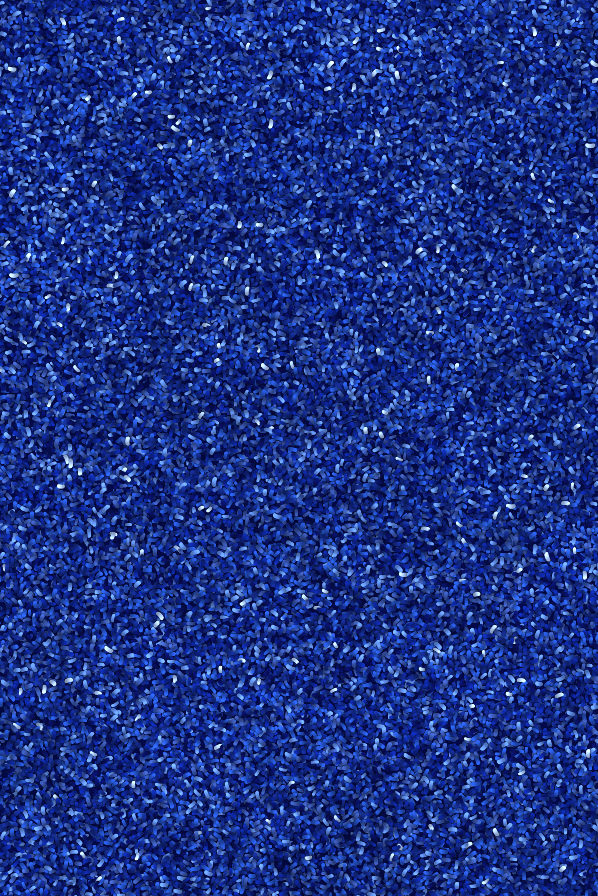
Give the GLSL for this texture, as a Shadertoy shader.

```glsl
const vec3 GAP    = vec3(0.015, 0.035, 0.28);
const vec3 DEEP   = vec3(0.03, 0.06, 0.35);
const vec3 NAVY   = vec3(0.07, 0.15, 0.50);
const vec3 ROYAL  = vec3(0.05, 0.14, 0.57);
const vec3 DUSTY  = vec3(0.21, 0.32, 0.65);
const vec3 BRIGHT = vec3(0.14, 0.31, 0.76);
const vec3 PALE   = vec3(0.37, 0.55, 0.90);
const vec3 GLINT  = vec3(0.68, 0.80, 0.98);

const float ROWS = 126.0;   // fibre cells along the canvas height
const int LAYERS = 3;

vec3 hash3(vec2 p, float seed) {
    vec3 q = fract(vec3(p.xyx + seed * 17.37) * vec3(0.1031, 0.1030, 0.0973));
    q += dot(q, q.yxz + 33.33);
    return fract((q.xxy + q.yzz) * q.zyx);
}

float valueNoise(vec2 p, float seed) {
    vec2 cell = floor(p);
    vec2 f = fract(p);
    f = f * f * (3.0 - 2.0 * f);
    float low = mix(hash3(cell, seed).x, hash3(cell + vec2(1, 0), seed).x, f.x);
    float high = mix(hash3(cell + vec2(0, 1), seed).x, hash3(cell + vec2(1, 1), seed).x, f.x);
    return mix(low, high, f.y);
}

mat2 rotation(float angle) {
    float c = cos(angle), s = sin(angle);
    return mat2(c, s, -s, c);
}

float capsule(vec2 p, float halfLength, float radius) {
    p.x -= clamp(p.x, -halfLength, halfLength);
    return length(p) - radius;
}

// Dye tone for a rank from 0 (dark) to 1 (light)
vec3 fibreColor(float rank) {
    vec3 color = DEEP;
    color = mix(color, NAVY, step(0.10, rank));
    color = mix(color, ROYAL, step(0.35, rank));
    color = mix(color, DUSTY, step(0.52, rank));
    color = mix(color, BRIGHT, step(0.66, rank));
    color = mix(color, PALE, step(0.88, rank));
    return mix(color, GLINT, step(0.982, rank));
}

// Lay one layer of short, randomly turned fibres over the pile below
vec3 layFibres(vec3 pile, vec2 p, float seed, float rankScale, float blur) {
    vec2 home = floor(p);
    for (int y = -1; y <= 1; y++) {
        for (int x = -1; x <= 1; x++) {
            vec2 cell = home + vec2(x, y);
            vec3 place = hash3(cell, seed);
            vec3 look = hash3(cell, seed + 5.0);
            vec2 center = cell + 0.5 + 0.8 * (place.xy - 0.5);
            vec2 q = rotation(place.z * 6.2832) * (p - center);

            float halfLength = mix(0.20, 0.40, look.y);
            float radius = mix(0.20, 0.31, look.z);
            q.y += 0.5 * q.x * q.x * (look.x - 0.5);
            float d = capsule(q, halfLength, radius);

            float shadow = 1.0 - smoothstep(0.0, 0.22, d);
            float cover = 1.0 - smoothstep(-blur, blur, d);
            float sheen = 1.0 + 0.22 * clamp(q.x / halfLength, -1.0, 1.0);
            vec3 fibre = fibreColor(look.x * rankScale) * sheen;
            pile = mix(pile * (1.0 - 0.22 * shadow), fibre, cover);
        }
    }
    return pile;
}

void mainImage(out vec4 fragColor, in vec2 fragCoord) {
    vec2 uv = fragCoord / iResolution.y;
    float blur = max(0.5 * ROWS / iResolution.y, 0.05);

    // Stacked fibres, lighter toward the top of the pile
    vec3 color = GAP;
    for (int i = 0; i < LAYERS; i++) {
        float layer = float(i);
        vec2 p = rotation(0.4 + 0.9 * layer) * uv * ROWS + 200.0 + 31.7 * layer;
        color = layFibres(color, p, layer + 1.0, 0.90 + 0.05 * layer, blur);
    }

    // Faint unevenness of the pile: small clumps and broad patches
    float clumps = valueNoise(uv * 45.0, 11.0) - 0.5;
    float patches = valueNoise(uv * 5.0, 12.0) - 0.5;
    color *= 1.04 + 0.22 * clumps + 0.10 * patches;

    fragColor = vec4(clamp(color, 0.0, 1.0), 1.0);
}
```
